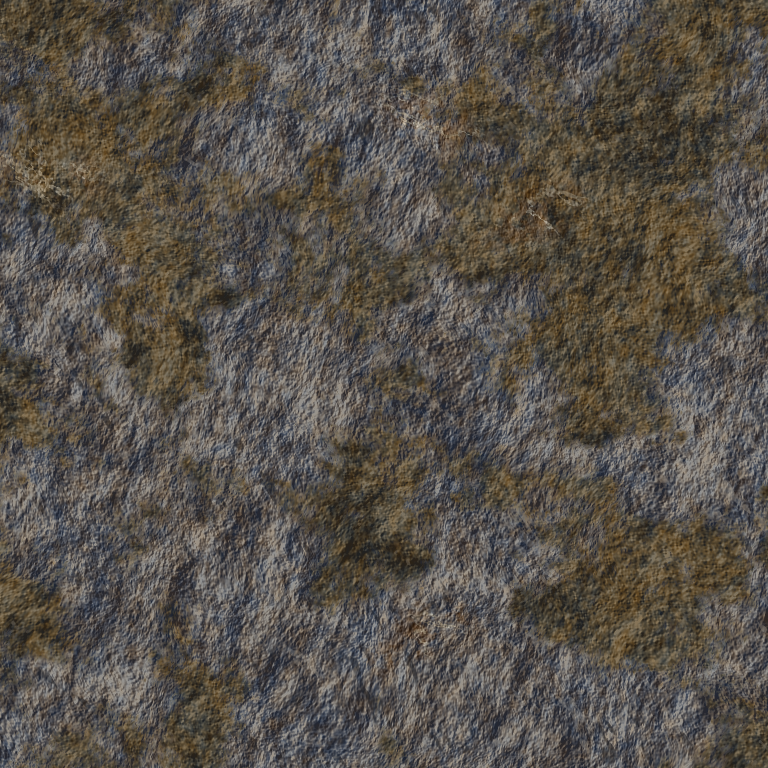
A WebGL 2 fragment shader for this texture:

```glsl
#version 300 es
precision highp float;
precision highp int;
// Weathered slate with fine slanted grain, ochre lichen patches and rusty scars.

uniform vec2 u_resolution;
out vec4 fragColor;

float hash(vec2 cell, uint seed) {
    uvec2 q = uvec2(ivec2(cell)) * uvec2(0x9E3779B9u, 0x85EBCA6Bu);
    uint n = q.x ^ (q.y >> 3) ^ (q.y << 7) ^ (seed * 0xC2B2AE35u);
    n = (n ^ (n >> 16)) * 0x7FEB352Du;
    n = (n ^ (n >> 15)) * 0x846CA68Bu;
    n ^= n >> 16;
    return float(n >> 8) / 16777216.0;
}

float noise(vec2 p, uint seed) {
    vec2 cell = floor(p);
    vec2 f = fract(p);
    vec2 w = f * f * (3.0 - 2.0 * f);
    float low = mix(hash(cell, seed), hash(cell + vec2(1, 0), seed), w.x);
    float high = mix(hash(cell + vec2(0, 1), seed), hash(cell + vec2(1, 1), seed), w.x);
    return mix(low, high, w.y);
}

float fbm(vec2 p, int octaves, float gain, uint seed) {
    float sum = 0.0, total = 0.0, weight = 1.0;
    for (int i = 0; i < octaves; i++) {
        sum += weight * noise(p, seed + uint(i));
        total += weight;
        weight *= gain;
        p = p * 2.03 + 17.3;
    }
    return sum / total;
}

vec2 rotate(vec2 p, float angle) {
    float c = cos(angle), s = sin(angle);
    return vec2(c * p.x - s * p.y, s * p.x + c * p.y);
}

vec3 ramp(float t, vec3 dark, vec3 middle, vec3 light) {
    vec3 lower = mix(dark, middle, clamp(t * 2.0, 0.0, 1.0));
    return mix(lower, light, clamp(t * 2.0 - 1.0, 0.0, 1.0));
}

// Thin line where the noise crosses its middle value
float vein(float n, float width) {
    return 1.0 - smoothstep(width * 0.2, width, abs(n - 0.5));
}

// Short strokes: the peaks of stretched noise
float strokes(vec2 p, float angle, vec2 scale, uint seed) {
    return smoothstep(0.63, 0.77, fbm(rotate(p, angle) * scale, 3, 0.65, seed));
}

float rockHeight(vec2 p) {
    return fbm(rotate(p, 0.2) * vec2(37.0, 23.0), 5, 0.8, 10u);
}

float mossHeight(vec2 p) {
    return fbm(rotate(p, 0.7) * 46.0, 4, 0.8, 30u);
}

// Coverage of sparse, flat elliptical scars
float scarMask(vec2 p, float density) {
    vec2 home = floor(p * density);
    float mask = 0.0;
    for (int y = -1; y <= 1; y++)
    for (int x = -1; x <= 1; x++) {
        vec2 cell = home + vec2(x, y);
        vec2 center = cell + 0.2 + 0.6 * vec2(hash(cell, 50u), hash(cell, 51u));
        float present = step(0.5, hash(cell, 52u));
        vec2 d = rotate(p * density - center, hash(cell, 53u) - 0.5) / vec2(0.32, 0.15);
        mask = max(mask, present * (1.0 - smoothstep(0.3, 1.2, length(d))));
    }
    return mask;
}

vec3 rockColor(vec2 p, float relief) {
    float height = rockHeight(p) - 0.5;
    float tone = fbm(p * 8.0, 3, 0.6, 60u) - 0.5;
    float tint = fbm(rotate(p, 0.3) * vec2(17.0, 10.0), 5, 0.7, 64u);
    float t = 0.5 + 1.4 * height + 3.4 * relief + 0.35 * tone;
    vec3 middle = mix(vec3(0.365, 0.34, 0.325), vec3(0.31, 0.315, 0.34), smoothstep(0.44, 0.62, tint));
    vec3 color = ramp(t, vec3(0.155, 0.155, 0.18), middle, vec3(0.595, 0.575, 0.545));
    // Dark gashes and pale flakes, gathered in zones
    float zone = fbm(p * 10.0, 3, 0.6, 75u);
    float gash = strokes(p, -0.5, vec2(80.0, 30.0), 70u) * smoothstep(0.42, 0.6, zone);
    float flake = strokes(p, 0.9, vec2(40.0, 95.0), 78u) * smoothstep(0.56, 0.4, zone);
    color = mix(color, vec3(0.13, 0.13, 0.145), 0.6 * gash);
    return mix(color, vec3(0.6, 0.575, 0.535), 0.4 * flake);
}

vec3 mossColor(vec2 p, float relief) {
    float damp = smoothstep(0.5, 0.62, fbm(p * 11.0, 5, 0.62, 80u));
    float ochre = smoothstep(0.44, 0.62, fbm(rotate(p, 0.5) * 18.0, 5, 0.7, 85u));
    float t = 0.54 + 1.2 * (mossHeight(p) - 0.5) + 2.3 * relief - 0.2 * damp;
    vec3 middle = mix(vec3(0.295, 0.27, 0.215), vec3(0.35, 0.285, 0.18), ochre * (1.0 - 0.6 * damp));
    vec3 color = ramp(t, vec3(0.145, 0.13, 0.11), middle, vec3(0.51, 0.455, 0.36));
    // Pale specks on the damp parts
    float speck = smoothstep(0.7, 0.85, fbm(rotate(p, 0.9) * 120.0, 2, 0.7, 90u));
    return mix(color, vec3(0.44, 0.41, 0.36), 0.5 * speck * damp);
}

vec3 scarColor(vec2 p, vec3 base, float relief) {
    float rust = smoothstep(0.46, 0.6, fbm(p * 36.0, 4, 0.7, 100u));
    float crust = vein(fbm(rotate(p, 0.4) * vec2(13.0, 22.0), 5, 0.68, 105u), 0.04);
    vec3 color = mix(base, vec3(0.4, 0.29, 0.19) + 1.6 * relief, 0.55 * rust);
    return mix(color, vec3(0.63, 0.59, 0.51) + 1.6 * relief, 0.7 * crust);
}

void main() {
    vec2 uv = gl_FragCoord.xy / u_resolution;
    vec2 bend = vec2(fbm(uv * 6.0, 3, 0.5, 1u), fbm(uv * 6.0, 3, 0.5, 5u)) - 0.5;
    vec2 p = uv + 0.04 * bend;
    vec2 toLight = vec2(-0.0018, 0.0014);

    float rockRelief = rockHeight(p) - rockHeight(p + toLight);
    float mossRelief = mossHeight(p) - mossHeight(p + toLight);
    float patches = fbm(rotate(p, 0.35) * vec2(5.6, 6.6), 6, 0.68, 110u);
    float moss = smoothstep(0.455, 0.57, patches + 0.35 * rockRelief);

    vec3 color = mix(rockColor(p, rockRelief), mossColor(p, mossRelief + 0.4 * rockRelief), moss);
    float ragged = 0.4 + fbm(uv * 28.0, 4, 0.7, 120u);
    float scar = clamp(scarMask(p, 3.2) * ragged, 0.0, 1.0);
    color = mix(color, scarColor(p, color, rockRelief), scar);

    // Warm and cool mineral flecks
    float warmth = fbm(rotate(p, 0.25) * vec2(95.0, 60.0), 3, 0.8, 130u) - 0.5;
    color += vec3(0.11, 0.01, -0.11) * warmth;
    fragColor = vec4(clamp(color, 0.0, 1.0), 1.0);
}
```
